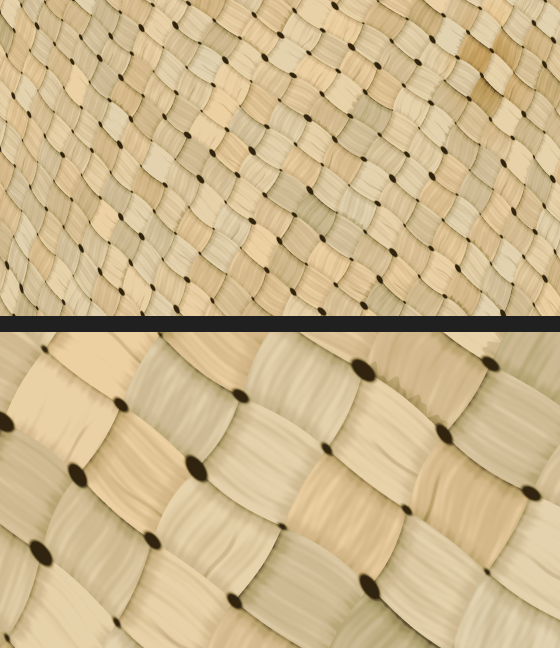
Top, the full canvas; bottom, a detail of the centre.
This texture is drawn by a Shadertoy shader. Its source:

```glsl
// Diagonal plain weave of dry straw strips, bowed over a rounded surface.

const float PI = 3.14159;

float hash(vec2 p) {
    return fract(sin(dot(p, vec2(127.1, 311.7))) * 4375.85);
}

// Straw colour from deep gap (0) to sunlit strip (1)
vec3 strawRamp(float t) {
    vec3 c = mix(vec3(0.19, 0.14, 0.06), vec3(0.41, 0.35, 0.21), smoothstep(0.0, 0.2, t));
    c = mix(c, vec3(0.63, 0.55, 0.36), smoothstep(0.2, 0.38, t));
    c = mix(c, vec3(0.73, 0.65, 0.46), smoothstep(0.38, 0.53, t));
    c = mix(c, vec3(0.82, 0.73, 0.58), smoothstep(0.53, 0.7, t));
    return mix(c, vec3(0.91, 0.83, 0.69), smoothstep(0.7, 0.92, t));
}

// Canvas position to weave cells: x along falling strips, y along rising ones
vec2 weaveCoords(vec2 uv) {
    vec2 q = uv - vec2(1.02, 0.479);
    q += vec2(0.3 * q.x * q.x * q.x, 0.1 * q.y * q.y);
    vec2 p = inverse(mat2(0.0896, -0.0637, 0.0448, 0.0802)) * q;
    p += 0.045 * sin(p.yx * vec2(1.7, 2.1) + 1.3 * sin(p * 0.8));
    // Strips on top bulge sideways over their neighbours
    vec2 s = sin(PI * p), c = cos(PI * p);
    return p + 0.045 * vec2(c.x * s.y, -s.x * c.y);
}

// Fine grain running along a strip
float fibres(float along, float across, float seed) {
    float bend = across + 0.025 * sin(along * 3.0 + seed * 40.0);
    float grain = sin(bend * 19.0 + seed * 60.0 + sin(along * 2.3));
    grain += 0.8 * sin(bend * 47.0 + seed * 91.0 + 1.5 * sin(along * 3.1 + seed * 9.0));
    grain += 0.6 * sin(bend * 83.0 + 2.0 * sin(along * 4.7 + seed * 23.0));
    return grain / 2.4;
}

vec3 weave(vec2 uv) {
    vec2 p = weaveCoords(uv);
    vec2 cell = floor(p), f = p - cell;
    bool falling = mod(cell.x + cell.y, 2.0) > 0.5;

    // Frame of the strip on top; its start is the more shaded end
    float along = falling ? f.x : 1.0 - f.y;
    float across = falling ? f.y : f.x;
    float strip = hash(falling ? vec2(cell.y, 7.0) : vec2(cell.x, 31.0));
    float piece = hash(cell + 0.37);
    float run = falling ? p.x : p.y;

    // Strip tone, grain and soft blotches
    float tone = 0.79 + 0.13 * (strip - 0.5) + 0.2 * (piece - 0.5);
    tone += falling ? 0.035 : -0.035;
    tone += 0.085 * fibres(run, across, strip + piece);
    tone += 0.035 * sin(p.x * 2.7 + 2.0 * sin(p.y * 1.9)) * sin(p.y * 3.3 + strip * 6.0);

    // Ends dip under the crossing strips
    tone -= 0.27 * (1.0 - smoothstep(-0.02, 0.24, along));
    tone -= 0.15 * smoothstep(0.8, 1.02, along);
    tone -= 0.2 * (1.0 - smoothstep(0.0, 0.05, along));
    float side = min(across, 1.0 - across);
    tone += 0.05 * smoothstep(0.0, 0.03, side) * (1.0 - smoothstep(0.03, 0.12, side));

    // Splits along the grain on some pieces
    float split = abs(across - 0.2 - 0.6 * strip - 0.02 * sin(along * 7.0 + piece * 20.0));
    float reach = smoothstep(0.2, 0.6, along) * step(0.68, piece);
    tone -= 0.2 * reach * (1.0 - smoothstep(0.008, 0.03, split));

    // Ragged chips at the ends of a few pieces
    float chip = 0.9 + 0.05 * sin(across * 23.0 + piece * 30.0) + 0.03 * sin(across * 51.0);
    tone -= 0.16 * step(0.9, hash(cell + 5.1)) * smoothstep(chip, chip + 0.03, along);

    // Weathered patch on the rising strips
    vec2 patchPos = (uv - vec2(1.54, 0.79)) * vec2(9.0, 6.0);
    float stain = falling ? 0.0 : exp(-dot(patchPos, patchPos));
    tone -= 0.2 * stain;

    // Uneven gaps where four pieces meet
    vec2 corner = round(p), d = p - corner;
    float size = 0.02 + 0.13 * hash(corner + 2.9);
    float gap = length(vec2(d.x + 0.3 * d.y, 1.5 * d.y));
    tone *= smoothstep(size - 0.03, size + 0.035, gap);

    vec3 tint = mix(vec3(1.02, 0.985, 0.92), vec3(0.975, 0.995, 1.0), hash(cell + 8.3));
    tint = mix(tint, vec3(1.03, 0.93, 0.75), stain);
    return strawRamp(clamp(tone, 0.0, 1.0)) * tint;
}

void mainImage(out vec4 fragColor, in vec2 fragCoord) {
    // Average a 3 by 3 grid of samples for smooth edges
    vec3 color = vec3(0.0);
    for (int i = 0; i < 9; i++) {
        vec2 offset = (vec2(i % 3, i / 3) - 1.0) / 3.0;
        color += weave((fragCoord + offset) / iResolution.y);
    }
    fragColor = vec4(color / 9.0, 1.0);
}
```
